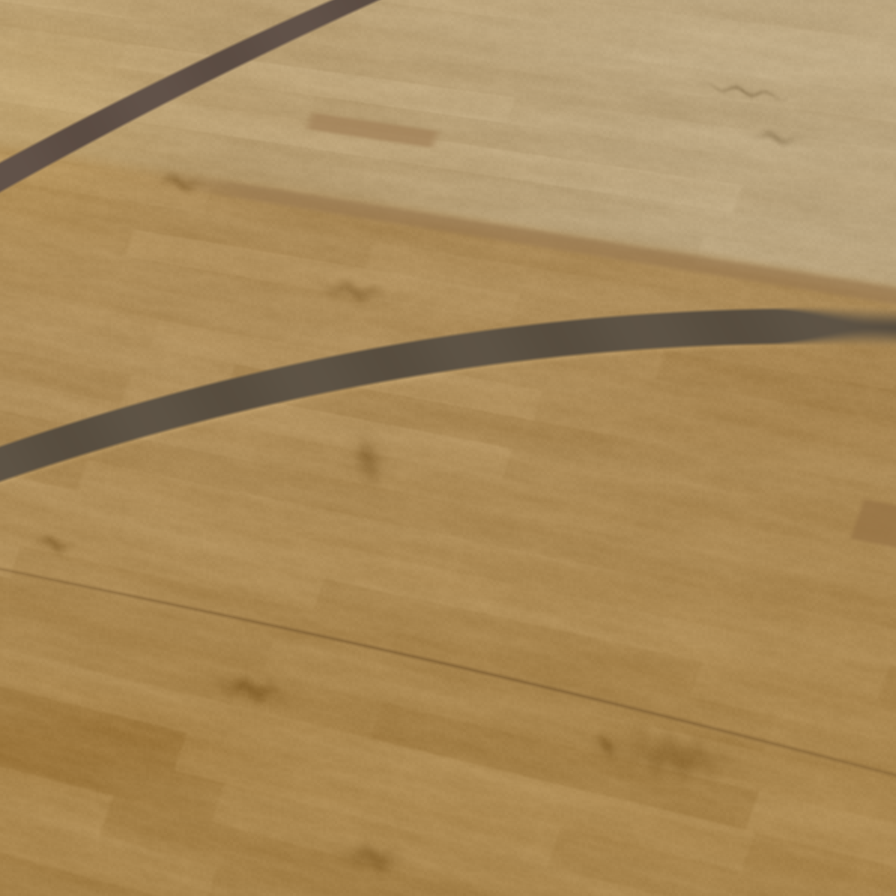
Reproduce this texture procedurally as a Shadertoy shader.

```glsl
float hash(vec2 p) {
    p = fract(p * vec2(0.1031, 0.1137));
    p += dot(p, p.yx + 33.33);
    return fract((p.x + p.y) * p.x * 17.3);
}

// Distance to the nearest scattered cell centre
float cellular(vec2 p) {
    vec2 cell = floor(p);
    float nearest = 2.0;
    for (int j = -1; j <= 1; j++)
        for (int i = -1; i <= 1; i++) {
            vec2 q = cell + vec2(i, j);
            vec2 centre = q + vec2(hash(q + 7.0), hash(q + 61.0));
            nearest = min(nearest, length(p - centre));
        }
    return nearest;
}

// Soft interval between two bounds
float span(float x, float lo, float hi, float soft) {
    return smoothstep(lo - soft, lo + soft, x) * (1.0 - smoothstep(hi - soft, hi + soft, x));
}

float stripe(float d, float halfWidth, float soft) {
    return smoothstep(-soft, soft, halfWidth - abs(d));
}

// Tone of one plank, blended across its long edge
float plankTone(float row, float along) {
    float shifted = along * 2.2 + hash(vec2(row, 3.0)) * 9.0;
    float id = floor(shifted);
    float f = fract(shifted);
    float here = hash(vec2(id + 20.0, row + 11.0));
    float next = hash(vec2(id + 21.0, row + 11.0));
    return mix(here, next, smoothstep(0.985, 1.0, f)) - 0.5;
}

// Knots and smudges: centre in xy, radii in zw
float knots(vec2 uv) {
    vec4 marks[10] = vec4[10](
        vec4(0.411, 0.487, 0.013, 0.021), vec4(0.677, 0.167, 0.010, 0.010),
        vec4(0.755, 0.156, 0.050, 0.018), vec4(0.395, 0.675, 0.030, 0.008),
        vec4(0.200, 0.796, 0.018, 0.007), vec4(0.280, 0.230, 0.030, 0.010),
        vec4(0.417, 0.043, 0.025, 0.013), vec4(0.060, 0.393, 0.014, 0.007),
        vec4(0.866, 0.846, 0.020, 0.005), vec4(0.830, 0.898, 0.035, 0.003));
    float amount = 0.0;
    for (int i = 0; i < 10; i++) {
        vec2 d = uv - marks[i].xy;
        d.y += 0.15 * d.x + 0.003 * sin(d.x * 190.0);
        d /= marks[i].zw;
        amount += exp(-dot(d, d));
    }
    return amount;
}

void mainImage(out vec4 fragColor, in vec2 fragCoord) {
    vec2 uv = fragCoord / iResolution.xy;
    float x = uv.x, y = uv.y;
    float px = 1.0 / iResolution.y;

    // Floor coordinates: planks fan out gently in perspective
    float across = (y + 0.285 * x) / (1.0 + 0.15 * x);
    float along = x - 0.35 * y;

    // Warm foreground and pale far floor
    vec3 col = mix(vec3(0.665, 0.525, 0.305), vec3(0.685, 0.555, 0.355), smoothstep(0.1, 0.65, y));
    vec3 pale = mix(vec3(0.725, 0.620, 0.445), vec3(0.745, 0.660, 0.510), smoothstep(0.1, 0.9, x));
    col = mix(col, pale, smoothstep(0.825, 0.848, across));
    col += vec3(0.035, 0.03, 0.01) * exp(-dot((uv - vec2(0.03, 0.87)) * 7.0, (uv - vec2(0.03, 0.87)) * 7.0));

    // Planks, narrower with distance
    float rows = across * (19.0 + 9.0 * across);
    float row = floor(rows);
    float tone = mix(plankTone(row, along), plankTone(row + 1.0, along), smoothstep(0.88, 1.0, fract(rows)));
    col += tone * vec3(0.042, 0.045, 0.047);

    // Wood figure: layered sines and stretched cellular patches
    float wave = sin(across * 73.0 + 2.0 * sin(along * 5.0))
               + 0.6 * sin(across * 181.0 + 3.0 * sin(along * 8.0 + 1.0))
               + 0.4 * sin(across * 397.0 + along * 17.0);
    col += wave * vec3(0.006, 0.007, 0.008);
    col += (cellular(vec2(along * 9.0, across * 48.0)) - 0.5) * 0.027;
    col += (cellular(vec2(along * 45.0, across * 130.0)) - 0.5) * 0.018;
    col += (hash(floor(uv * 300.0)) - 0.5) * 0.014;

    // Broad shaded areas
    vec2 lowLeft = (uv - vec2(0.08, 0.17)) / vec2(0.22, 0.05);
    vec2 right = (uv - vec2(0.90, 0.57)) / vec2(0.22, 0.07);
    col -= vec3(0.035, 0.043, 0.05) * (exp(-dot(lowLeft, lowLeft)) + 0.7 * exp(-dot(right, right)));

    // Dark board along the tone boundary, and two distinct planks
    float border = span(across, 0.822, 0.838, 0.004) * smoothstep(0.17, 0.30, x);
    float redPlank = span(across, 0.907, 0.925, 0.003) * span(along, 0.043, 0.19, 0.008);
    float endPlank = span(across, 0.586, 0.627, 0.003) * smoothstep(0.805, 0.814, along);
    col = mix(col, vec3(0.60, 0.475, 0.32), 0.65 * border);
    col = mix(col, vec3(0.64, 0.51, 0.35), 0.75 * redPlank);
    col = mix(col, vec3(0.59, 0.45, 0.27), 0.75 * endPlank);

    // Long thin seam
    float seam = stripe(across - 0.365 - 0.008 * sin(3.1416 * x), 0.0014, 0.0016 + px);
    col = mix(col, vec3(0.46, 0.34, 0.18), seam * (0.45 + 0.25 * sin(3.1416 * x)));

    col -= vec3(0.105, 0.105, 0.10) * min(knots(uv), 1.0);

    // Painted curves; the lower one blurs towards its right end
    float upper = y - (0.802 + 0.55 * x - 0.13 * x * x);
    float lower = y - (0.636 - 0.19 * (x - 0.9) * (x - 0.9));
    float fade = smoothstep(0.86, 0.98, x);
    float upperMask = stripe(upper, 0.0165 - 0.012 * x, 0.0015 + px);
    float lowerMask = stripe(lower, mix(0.0195, 0.012, fade), mix(0.0015, 0.012, fade) + px);
    float rim = stripe(lower + 0.022, 0.002, 0.003) * (1.0 - fade);
    col += vec3(0.035, 0.035, 0.03) * rim;
    vec3 paint = vec3(0.355, 0.315, 0.26) + 0.012 * sin(x * 31.0 + y * 17.0);
    col = mix(col, paint + vec3(0.015, -0.005, 0.015), upperMask);
    col = mix(col, paint, lowerMask);

    fragColor = vec4(clamp(col, 0.0, 1.0), 1.0);
}
```
